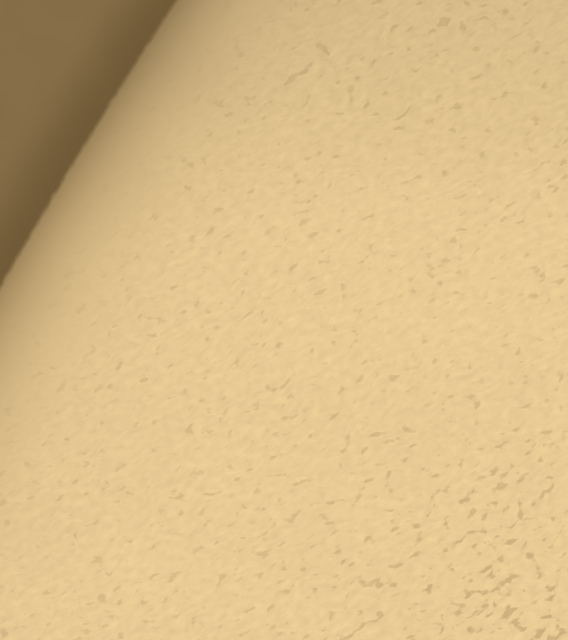
This texture is drawn by a Shadertoy shader. Its source:

```glsl
vec2 randomGradient(vec2 cell) {
    vec2 q = vec2(dot(cell, vec2(127.1, 311.7)), dot(cell, vec2(269.5, 183.3)));
    return 2.0 * fract(sin(q) * 43758.5) - 1.0;
}

float gradientNoise(vec2 p) {
    vec2 cell = floor(p);
    vec2 f = p - cell;
    vec2 u = f * f * f * (f * (f * 6.0 - 15.0) + 10.0);
    float a = dot(randomGradient(cell), f);
    float b = dot(randomGradient(cell + vec2(1, 0)), f - vec2(1, 0));
    float c = dot(randomGradient(cell + vec2(0, 1)), f - vec2(0, 1));
    float d = dot(randomGradient(cell + vec2(1, 1)), f - vec2(1, 1));
    return mix(mix(a, b, u.x), mix(c, d, u.x), u.y);
}

float fbm(vec2 p, int octaves) {
    float sum = 0.0, amplitude = 0.6;
    for (int i = 0; i < octaves; i++) {
        sum += amplitude * gradientNoise(p);
        p = mat2(1.6, 0.5, -0.5, 1.6) * p + 17.3;
        amplitude *= 0.6;
    }
    return sum;
}

vec2 rotate(vec2 p, float angle) {
    float c = cos(angle), s = sin(angle);
    return vec2(c * p.x + s * p.y, c * p.y - s * p.x);
}

// Approximate signed distance to the gently bowed edge, positive on the wall
float edgeDistance(vec2 p) {
    float h = p.y - 0.551;
    return (p.x - 0.57 * h - 0.1 * h * h) / 1.17;
}

vec3 shadowColor(vec2 p, float depth) {
    vec3 color = mix(vec3(0.44, 0.352, 0.215), vec3(0.52, 0.43, 0.28),
                     smoothstep(0.0, 0.11, depth));
    return color * (1.0 + 0.025 * fbm(p * 14.0, 3));
}

vec3 wallColor(vec2 p, float d) {
    float lit = 1.0 - exp(-max(d, 0.0) / 0.075);
    vec3 color = mix(vec3(0.62, 0.52, 0.35), vec3(0.912, 0.794, 0.582), lit);
    color *= 1.0 - 0.07 * smoothstep(0.55, 1.05, p.y);
    return color * (1.0 + 0.02 * fbm(p * 7.0 + 3.0, 2));
}

// Slanted plaster grain: x is the relief, y the dark pits
vec2 plaster(vec2 p, float pitDensity) {
    vec2 warp = 0.014 * vec2(fbm(p * 22.0, 2), fbm(p * 22.0 + 40.0, 2));
    vec2 q = rotate(p + warp, 0.52);
    float relief = fbm(q * vec2(52.0, 92.0), 3);
    float pits = fbm(q * vec2(44.0, 74.0) + 91.0, 3);
    float clusters = fbm(p * 11.0 + 25.0, 2);
    float threshold = 0.13 - 0.07 * pitDensity - 0.2 * clusters;
    return vec2(relief, smoothstep(threshold, threshold + 0.22, pits));
}

void mainImage(out vec4 fragColor, in vec2 fragCoord) {
    vec2 p = fragCoord / iResolution.y;
    float d = edgeDistance(p);
    float roughEdge = d + 0.004 * fbm(p * 60.0, 2);

    // Grain fades near the edge; pits gather toward the lower right
    float grain = mix(0.12, 1.0, smoothstep(0.03, 0.24, d));
    float pitDensity = smoothstep(0.35, 0.85, p.x) * smoothstep(0.45, 0.08, p.y);
    vec2 surface = plaster(p, pitDensity);

    vec3 wall = wallColor(p, d);
    wall *= 1.0 + grain * 0.075 * surface.x;
    wall *= 1.0 - grain * mix(0.075, 0.13, pitDensity) * surface.y * vec3(0.92, 1.0, 1.2);

    // Soft boundary between the shadow and the wall
    float blur = max(0.005, 1.0 / iResolution.y);
    vec3 color = mix(shadowColor(p, -d), wall, smoothstep(-blur, blur, roughEdge));
    fragColor = vec4(color, 1.0);
}
```
